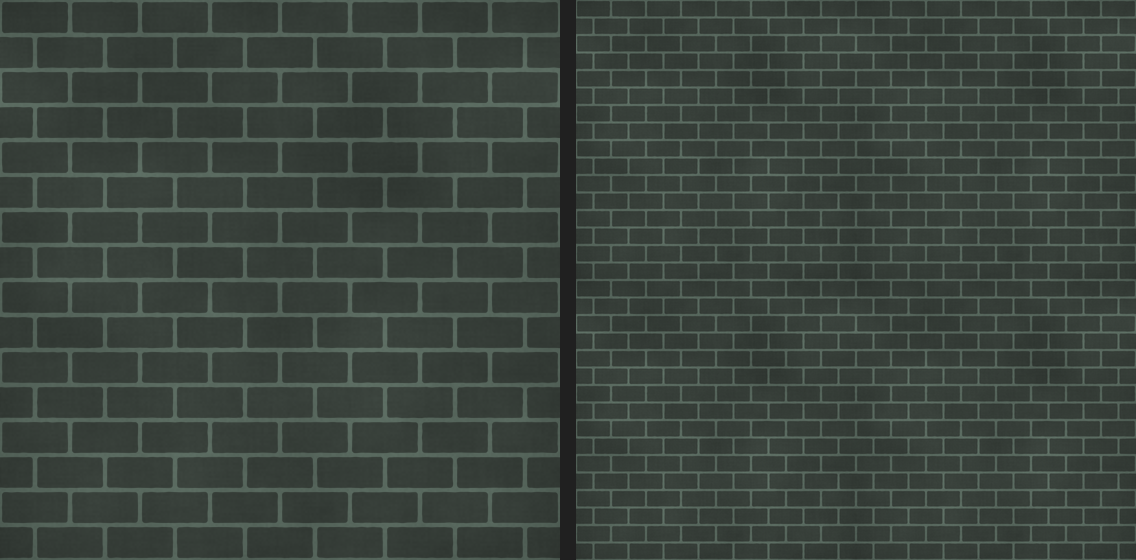
Left, the tile; right, the same tile 2 across and 2 down.
Give the GLSL for this texture, as a WebGL 1 fragment shader.

```glsl
precision highp float;
// Dark green running-bond brick wall with pale rounded joints and faint soot blotches.

uniform vec2 u_resolution;

#define BRICKS vec2(8.0, 16.0)
#define JOINT_WIDTH 0.0078
#define CORNER_RADIUS 0.005
#define EDGE_WOBBLE 0.0013
#define EDGE_SOFTNESS 0.0008
#define BRICK_COLOR vec3(0.212, 0.242, 0.220)
#define JOINT_COLOR vec3(0.340, 0.402, 0.363)
#define BRICK_VARIATION 0.05
#define BLOTCH_STRENGTH 0.30
#define STREAK_STRENGTH 0.06
#define GRAIN_STRENGTH 0.05

float hash(vec2 p) {
  return fract(sin(dot(p, vec2(127.1, 311.7))) * 43758.55);
}

// Value noise on the unit square; a whole number of cells makes it wrap.
float wrapNoise(vec2 uv, vec2 cells) {
  vec2 p = uv * cells;
  vec2 i = floor(p);
  vec2 f = fract(p);
  f = f * f * (3.0 - 2.0 * f);
  vec2 a = mod(i, cells);
  vec2 b = mod(i + 1.0, cells);
  return mix(mix(hash(a), hash(vec2(b.x, a.y)), f.x),
             mix(hash(vec2(a.x, b.y)), hash(b), f.x), f.y);
}

float wrapFbm(vec2 uv, vec2 cells) {
  float sum = 0.0;
  float weight = 0.5;
  for (int octave = 0; octave < 4; octave++) {
    sum += weight * wrapNoise(uv, cells);
    cells *= 2.0;
    weight *= 0.5;
  }
  return sum / 0.9375;
}

float roundedBox(vec2 p, vec2 halfSize, float radius) {
  vec2 q = abs(p) - halfSize + radius;
  return length(max(q, 0.0)) + min(max(q.x, q.y), 0.0) - radius;
}

void main() {
  vec2 uv = gl_FragCoord.xy / u_resolution;

  // Running bond: every other row, from the bottom one, moves half a brick.
  vec2 grid = uv * BRICKS;
  float row = floor(grid.y);
  grid.x += 0.5 * (1.0 - mod(row, 2.0));
  vec2 brickId = mod(floor(grid), BRICKS);
  vec2 local = (fract(grid) - 0.5) / BRICKS;

  // Brick outline with slightly uneven edges.
  vec2 halfSize = 0.5 / BRICKS - 0.5 * JOINT_WIDTH;
  float dist = roundedBox(local, halfSize, CORNER_RADIUS);
  dist += EDGE_WOBBLE * (wrapNoise(uv, vec2(96.0)) - 0.5);
  float soft = max(EDGE_SOFTNESS, 0.75 / min(u_resolution.x, u_resolution.y));
  float joint = smoothstep(-soft, soft, dist);

  // Tone of each brick, with thin streaks along and down its face.
  float streaks = wrapNoise(uv, vec2(24.0, 256.0)) + wrapNoise(uv, vec2(192.0, 20.0)) - 1.0;
  float tone = 1.0 + BRICK_VARIATION * (hash(brickId + 17.0) - 0.5);
  tone += STREAK_STRENGTH * 0.5 * streaks;
  vec3 color = mix(BRICK_COLOR * tone, JOINT_COLOR, joint);

  // Broad soot blotches and fine grain over the whole wall.
  float blotch = wrapFbm(uv, vec2(6.0)) - 0.5;
  float grain = wrapNoise(uv, vec2(256.0)) - 0.5;
  color *= 1.0 + BLOTCH_STRENGTH * blotch + GRAIN_STRENGTH * grain;

  gl_FragColor = vec4(color, 1.0);
}
```
